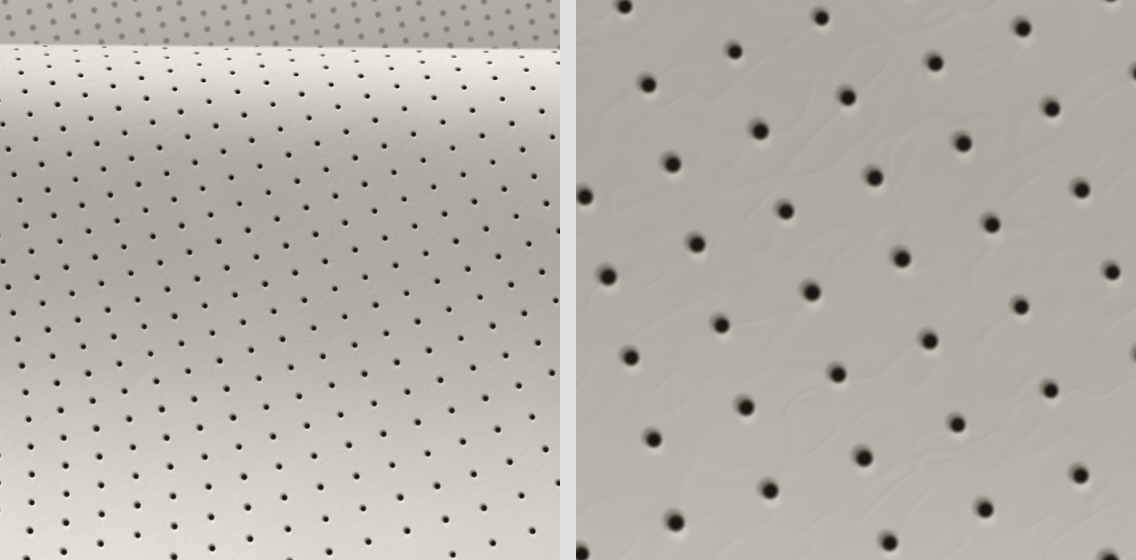
Left, the full canvas; right, a detail of the centre.
Write a Shadertoy shader that draws this texture.

```glsl
// Perforated pale leather draped over a fold, with a blurred second sheet behind.
// A smooth curved lattice places the holes; its local Jacobian turns lattice
// offsets into canvas distances. Ridged noise embosses the fine grain.

const vec3 LEATHER_TINT = vec3(0.004, -0.006, -0.040);
const vec3 HOLE_DARK    = vec3(0.10, 0.09, 0.075);
const vec3 HOLE_BROWN   = vec3(0.40, 0.37, 0.32);
const vec3 FAR_HOLE     = vec3(0.47, 0.44, 0.40);
const float FOLD_TOP    = 0.086;

float hash(vec2 p) {
    return fract(sin(dot(p, vec2(127.1, 311.7))) * 43758.545);
}

float noise(vec2 p) {
    vec2 i = floor(p), f = fract(p);
    f = f * f * (3.0 - 2.0 * f);
    return mix(mix(hash(i), hash(i + vec2(1, 0)), f.x),
               mix(hash(i + vec2(0, 1)), hash(i + vec2(1, 1)), f.x), f.y);
}

// Thin grooves along the middle level of a noise field
float crease(vec2 p, float width) {
    return 1.0 - smoothstep(0.0, width, abs(noise(p) - 0.5));
}

float grainHeight(vec2 p) {
    vec2 bend = 0.012 * vec2(noise(p * 24.0), noise(p * 24.0 + 31.0));
    vec2 q = mat2(0.8, 0.6, -0.6, 0.8) * (p + bend);
    return 0.5 * noise(q * 90.0)
         - 0.55 * crease(q * vec2(42.0, 25.0), 0.14)
         - 0.40 * crease(q.yx * vec2(60.0, 38.0) + 17.0, 0.16);
}

// Column and row coordinates of the hole lattice; rows bunch up at the fold
vec2 curvedLattice(vec2 p) {
    float t = p.y, s = t - 0.29;
    float column = 0.62 - 4.2 * s + 4.5 * s * s * s
                 + (19.5 - 1.5 * t - 2.2 * t * t) * p.x - 1.6 * p.x * p.x;
    float row = 18.53 - 20.35 * t + 1.6 * exp((FOLD_TOP - t) * 30.7)
              - (8.155 - 1.33 * t - 2.715 * t * t) * p.x;
    return vec2(column, row);
}

mat2 latticeJacobian(vec2 p) {
    const float E = 0.001;
    vec2 c = curvedLattice(p);
    return mat2(curvedLattice(p + vec2(E, 0)) - c,
                curvedLattice(p + vec2(0, E)) - c) / E;
}

// Canvas offset from the nearest lattice point
vec2 holeOffset(vec2 cell, mat2 jacobian) {
    return inverse(jacobian) * (cell - round(cell));
}

float softDisc(vec2 d, float inner, float outer) {
    return 1.0 - smoothstep(inner, outer, length(d));
}

// Broad light: bright crest, dim hollow, brighter lower part
float sheetLight(vec2 p) {
    float crest = (p.y - FOLD_TOP) / 0.12;
    return 0.67 + 0.24 * exp(-crest * crest)
         + 0.20 * smoothstep(0.42, 1.08, p.y)
         + 0.10 * (0.5 - p.x) * (p.y - 0.45);
}

vec3 frontSheet(vec2 p) {
    float relief = grainHeight(p + vec2(0.0012, 0.0016)) - grainHeight(p);
    float grain = 0.035 * relief + 0.012 * (noise(p * 14.0) - 0.5);
    vec3 color = sheetLight(p) + grain + LEATHER_TINT;

    // Holes: soft brown lip, dark core, lit lower rim
    vec2 cell = curvedLattice(p);
    vec2 d = holeOffset(cell, latticeJacobian(p));
    d.y *= 1.0 + 1.1 * exp((FOLD_TOP - p.y) * 25.0);
    float size = mix(0.88, 1.10, p.y) * mix(0.93, 1.07, hash(round(cell)));
    d /= size;
    float visible = mix(0.35, 1.0, smoothstep(0.085, 0.15, p.y));
    color += 0.07 * visible * softDisc(d - vec2(0.0015, 0.0050), 0.002, 0.0085);
    color = mix(color, HOLE_BROWN,
                0.75 * visible * softDisc(d + vec2(0.0010, 0.0012), 0.0025, 0.0085));
    return mix(color, HOLE_DARK,
               visible * softDisc(d - vec2(0.0006, 0.0006), 0.0022, 0.0062));
}

vec3 backSheet(vec2 p) {
    float light = 0.715 - 0.035 * p.x - 0.30 * p.y + 0.008 * noise(p * 40.0);
    vec3 color = light + LEATHER_TINT;
    mat2 basis = mat2(0.0365, -0.0104, 0.0065, 0.0286);
    mat2 toCell = inverse(basis);
    vec2 d = holeOffset(toCell * (p - vec2(0.0586, 0.0495)), toCell);
    return mix(color, FAR_HOLE, 0.85 * softDisc(d, 0.0015, 0.0085));
}

void mainImage(out vec4 fragColor, in vec2 fragCoord) {
    // Canvas units with y running down from the top
    vec2 p = fragCoord / iResolution.xy;
    p.y = 1.0 - p.y;

    // Soft, slightly sloping fold edge between the two sheets
    float edge = 0.079 + 0.009 * p.x;
    float front = smoothstep(edge - 0.004, edge + 0.004, p.y);
    vec3 color = mix(backSheet(p), frontSheet(p), front);
    fragColor = vec4(clamp(color, 0.0, 1.0), 1.0);
}
```
